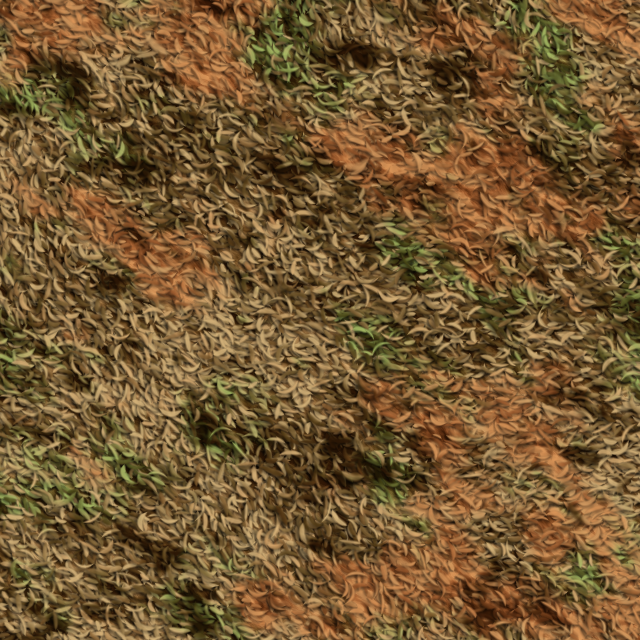
Reproduce this texture procedurally as a Shadertoy shader.

```glsl
// Dry, trampled lawn with patches of bare orange soil.
// Layers of short curved blades are scattered over fibrous ground; broad
// noise fields decide where soil, fresh green and shade appear.

#define LAYERS 8
#define CELLS 40.0
#define BLADE_LENGTH 0.52
#define BLADE_WIDTH 0.115
#define SOFTNESS 0.085
#define LEAN -0.66
#define SPREAD 1.35
#define SHADOW 0.30
#define SOIL_LEVEL 0.50
#define GREEN_LEVEL 0.50
#define BRIGHTNESS 0.80

float hash(vec2 p) {
    return fract(sin(dot(p, vec2(127.1, 311.7))) * 43758.5453);
}

vec4 hash4(vec2 p) {
    float n = dot(p, vec2(127.1, 311.7));
    return fract(sin(vec4(n, n + 17.3, n + 41.9, n + 73.7)) * 43758.5453);
}

float noise(vec2 p) {
    vec2 i = floor(p), f = fract(p);
    f = f * f * (3.0 - 2.0 * f);
    return mix(mix(hash(i), hash(i + vec2(1, 0)), f.x),
               mix(hash(i + vec2(0, 1)), hash(i + vec2(1, 1)), f.x), f.y);
}

float fbm(vec2 p) {
    float sum = 0.0, amp = 0.533;
    for (int i = 0; i < 4; i++) {
        sum += amp * noise(p);
        p = mat2(1.6, 1.2, -1.2, 1.6) * p + 7.3;
        amp *= 0.5;
    }
    return sum;
}

vec2 turn(vec2 p, float a) {
    float c = cos(a), s = sin(a);
    return vec2(c * p.x + s * p.y, c * p.y - s * p.x);
}

// Four-step tone ramp, dark to light
vec3 ramp(float t, vec3 a, vec3 b, vec3 c, vec3 d) {
    t = clamp(t, 0.0, 1.0) * 3.0;
    vec3 col = mix(a, b, clamp(t, 0.0, 1.0));
    col = mix(col, c, clamp(t - 1.0, 0.0, 1.0));
    return mix(col, d, clamp(t - 2.0, 0.0, 1.0));
}

vec3 tint(float t, float soil, float green) {
    vec3 straw = ramp(t, vec3(0.17, 0.09, 0.02), vec3(0.33, 0.24, 0.09),
                      vec3(0.53, 0.42, 0.24), vec3(0.82, 0.69, 0.47));
    vec3 earth = ramp(t, vec3(0.21, 0.09, 0.02), vec3(0.42, 0.22, 0.09),
                      vec3(0.63, 0.37, 0.19), vec3(0.82, 0.56, 0.33));
    straw *= mix(vec3(1.0), vec3(0.78, 1.04, 0.82), green);
    return mix(straw, earth, clamp(soil, 0.0, 1.0));
}

// One layer of blades, one candidate per grid cell
void drawBlades(inout vec3 col, vec2 p, float cells, float seed, float keep,
                float tone, float soil, float green, float lean) {
    vec2 g = turn(p, seed * 0.7) * cells + seed * 13.7;
    vec2 id = floor(g);
    for (int y = -1; y <= 1; y++)
    for (int x = -1; x <= 1; x++) {
        vec2 cell = id + vec2(x, y);
        vec4 h = hash4(cell + seed * 31.0);
        vec4 k = hash4(cell + seed * 57.0 + 9.0);
        float angle = lean + SPREAD * (h.z + k.x - 1.0);
        vec2 q = turn(turn(g - cell - h.xy, -seed * 0.7), angle);
        q.y += (k.y - 0.5) * 1.8 * q.x * q.x;
        float len = BLADE_LENGTH * mix(0.6, 1.25, k.z);
        float wide = BLADE_WIDTH * mix(0.6, 1.3, h.w);
        float along = q.x * q.x / (len * len);
        wide *= 1.0 - along * along;
        float present = smoothstep(-0.12, 0.12, keep - k.w);
        float shade = 1.0 - smoothstep(-SOFTNESS, SOFTNESS * 2.5, abs(q.y + 0.1) - wide);
        float cover = 1.0 - smoothstep(-SOFTNESS, SOFTNESS, abs(q.y) - wide);
        float pick = fract(h.w * 7.0 + k.z * 3.0) - 0.5;
        float t = tone + 0.85 * pick + q.y * 0.7;
        float warm = soil + 0.5 * (fract(k.y * 11.0) - 0.45) * (1.0 - green);
        float fresh = green * step(0.3, fract(k.x * 9.0));
        col *= 1.0 - SHADOW * shade * present;
        col = mix(col, tint(t, warm, fresh), cover * present * 0.9);
    }
}

void mainImage(out vec4 fragColor, in vec2 fragCoord) {
    vec2 p = fragCoord / iResolution.y;

    // Broad fields, stretched along the slope, with ragged borders
    float ragged = fbm(turn(p, LEAN) * vec2(22.0, 40.0) + 11.0) - 0.5;
    vec2 s = turn(p, -0.5) * vec2(5.2, 7.6);
    float soil = smoothstep(SOIL_LEVEL, SOIL_LEVEL + 0.24, fbm(s + 3.1) + 0.28 * ragged);
    float green = smoothstep(GREEN_LEVEL - 0.06, GREEN_LEVEL + 0.2,
                             fbm(s * 1.6 + 21.7) - 0.25 * ragged);
    green *= 1.0 - soil;

    // Light and shade from wide sweeps down to small hollows
    float tone = BRIGHTNESS + 0.6 * (fbm(p * 4.0 + 40.0) - 0.5);
    tone += 0.55 * (fbm(turn(p, -0.4) * vec2(12.0, 19.0) + 5.0) - 0.5);
    tone -= 0.5 * smoothstep(0.58, 0.78, fbm(turn(p, -0.3) * vec2(14.0, 24.0) + 33.0));
    tone += 0.6 * ragged - 0.06 * green;
    float lean = LEAN + 1.3 * (noise(p * 5.0 + 60.0) - 0.5) - 0.4 * (0.5 - p.x);

    // Fibrous ground
    vec2 bend = 0.012 * vec2(noise(p * 35.0), noise(p * 35.0 + 8.0));
    float fibre = fbm(turn(p + bend, LEAN) * vec2(34.0, 90.0));
    float groundTone = tone + 1.7 * (fibre - 0.5) - mix(0.3, 0.08, soil);
    vec3 col = tint(groundTone, max(soil, 0.3), green);

    // Blades, thinner over bare soil, topped by a few long straws
    for (int i = 0; i < LAYERS; i++) {
        float f = float(i);
        float cells = CELLS * (1.15 - 0.035 * f);
        drawBlades(col, p, cells, f + 1.0, 1.1 - 0.6 * soil,
                   tone + 0.015 * f, soil * 0.95, green, lean);
    }
    drawBlades(col, p, CELLS * 0.65, 12.0, 0.05, tone + 0.15, soil * 0.5, green, lean);

    // Fine mottling
    col *= 0.94 + 0.12 * noise(p * 120.0);
    fragColor = vec4(col, 1.0);
}
```
